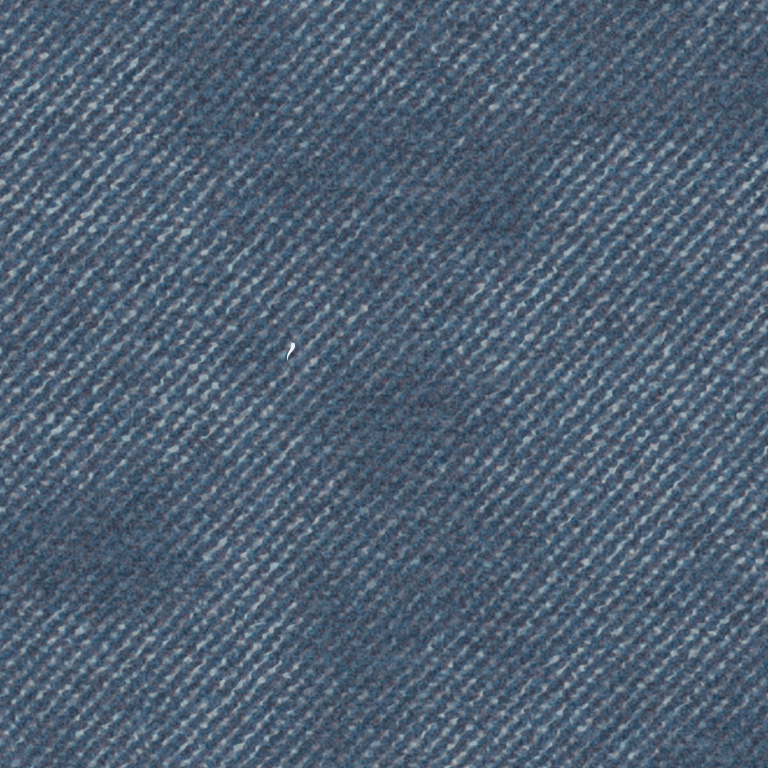
A three.js fragment shader for this texture:

```glsl
// Faded blue denim: diagonal twill ridges with pale flecks, fine grain and a lint fibre.
varying vec2 vUv;

float hash(vec2 p) {
  vec3 q = fract(vec3(p.xyx) * 0.1031);
  q += dot(q, q.yzx + 33.33);
  return fract((q.x + q.y) * q.z);
}

float noise(vec2 p) {
  vec2 i = floor(p), f = fract(p);
  f = f * f * (3.0 - 2.0 * f);
  return mix(mix(hash(i), hash(i + vec2(1.0, 0.0)), f.x),
             mix(hash(i + vec2(0.0, 1.0)), hash(i + 1.0), f.x), f.y);
}

float fbm(vec2 p) {
  float sum = 0.0, amp = 0.5;
  for (int k = 0; k < 4; k++) {
    sum += amp * noise(p);
    p = p * 2.03 + 17.7;
    amp *= 0.5;
  }
  return sum / 0.9375;
}

// Thin S-shaped fibre, as coverage from 0 to 1.
float lint(vec2 p) {
  p.x -= p.y * 0.25 + 0.0018 * sin(p.y * 260.0);
  float width = 0.0026 * smoothstep(-0.015, 0.006, p.y);
  return (1.0 - smoothstep(width - 0.001, width + 0.001, abs(p.x)))
       * (1.0 - smoothstep(0.010, 0.013, abs(p.y)));
}

void main() {
  // Worn patches: broad areas where the pale yarn shows more or less.
  float wear = smoothstep(0.25, 0.72, fbm(vUv * vec2(6.0, 6.5) + 3.1));

  // Nearly straight twill lines with slightly ragged edges.
  vec2 cloth = vUv + 0.005 * vec2(noise(vUv * 5.0), noise(vUv * 5.0 + 40.0));
  float ragged = noise(vUv * 130.0) - 0.5;
  float weave = cloth.x * 40.0 - cloth.y * 37.5;
  float line = floor(weave);
  float row = cloth.y * 82.0 + 2.0 * hash(vec2(line + 70.0, 3.0))
            + 1.2 * noise(vUv * 30.0 + 8.0);
  float across = fract(weave) - 0.5;
  float offset = across + 0.30 * ragged + 0.07 * sin(row * 6.2832);

  // Short pale flecks strung along each ridge.
  float ridge = 1.0 - smoothstep(0.03, 0.27, abs(offset));
  ridge *= 1.0 - smoothstep(0.40, 0.50, abs(across));
  float bead = 0.5 + 0.5 * sin(row * 6.2832 + 1.2);
  float fleck = noise(vec2(line * 7.3 + 400.0, row * 1.3));
  float pale = ridge * (0.16 + 0.50 * bead + 0.70 * (fleck - 0.25));
  pale *= mix(0.32, 1.05, wear) * (0.45 + 1.1 * noise(vUv * 220.0 + 5.0));

  // Indigo ground with shadowed gaps and horizontal weft threads.
  float grain = 0.5 * noise(vUv * 240.0) + 0.5 * noise(vUv * 400.0 + 61.0);
  float tone = 0.5 + 1.6 * (grain - 0.5) + 0.25 * (wear - 0.5);
  vec3 color = mix(vec3(0.215, 0.272, 0.340), vec3(0.302, 0.380, 0.470), tone);
  float weft = noise(vec2(vUv.x * 16.0, vUv.y * 170.0)) - 0.5;
  color += weft * mix(0.060, 0.020, wear);
  color -= 0.020 * wear * smoothstep(0.28, 0.5, abs(across));

  // Reddish-grey edge on one side of the ridge, bluish on the other.
  float redEdge = 1.0 - smoothstep(0.03, 0.20, abs(offset + 0.20));
  float blueEdge = 1.0 - smoothstep(0.03, 0.20, abs(offset - 0.20));
  float edgeNoise = noise(vUv * 170.0 + 23.0) * mix(0.5, 1.0, wear);
  color += vec3(0.110, 0.035, 0.020) * redEdge * edgeNoise;
  color += vec3(0.005, 0.065, 0.085) * blueEdge * edgeNoise;

  // Pale yarn, then fine speckle in brightness and hue.
  color = mix(color, vec3(0.62, 0.68, 0.70), clamp(pale, 0.0, 0.95));
  float speckle = noise(vUv * 330.0 + 90.0) - 0.5;
  float hue = noise(vUv * 230.0 + 130.0) - 0.5;
  color += 0.105 * speckle + vec3(0.075, -0.030, -0.060) * hue;

  color = mix(color, vec3(0.93, 0.95, 0.95), lint(vUv - vec2(0.378, 0.542)));
  gl_FragColor = vec4(color, 1.0);
}
```
